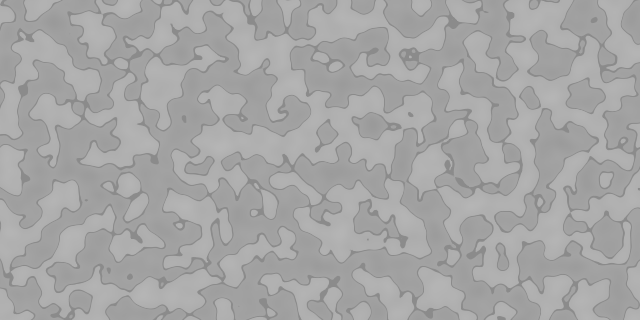
This texture is drawn by a Shadertoy shader. Its source:

```glsl
// Two greys of softly shaded, winding patches, parted by thin dark contours.
// Layered gradient noise gives a height field; its sign picks the patch grey
// and a narrow band around zero draws the contour, widening at flat saddles.

const float CELLS_PER_HEIGHT = 10.5;
const float CONTOUR_HALF_WIDTH = 0.034;
const float SHADING = 0.045;

const vec3 MID_GREY = vec3(0.637);
const vec3 LIGHT_GREY = vec3(0.682);
const vec3 CONTOUR_GREY = vec3(0.545);

// Unit vector with a pseudo-random direction for a lattice point
vec2 randomDirection(vec2 cell) {
    vec3 p = fract(cell.xyx * vec3(0.1031, 0.1030, 0.0973));
    p += dot(p, p.yzx + 33.33);
    float angle = 6.28318 * fract((p.x + p.y) * p.z);
    return vec2(cos(angle), sin(angle));
}

// Slope contribution of one lattice corner
float corner(vec2 cell, vec2 local, vec2 offset) {
    return dot(randomDirection(cell + offset), local - offset);
}

// Smooth gradient noise, roughly -0.7 to 0.7
float gradientNoise(vec2 p) {
    vec2 cell = floor(p);
    vec2 f = fract(p);
    vec2 w = f * f * f * (f * (f * 6.0 - 15.0) + 10.0);
    float low = mix(corner(cell, f, vec2(0, 0)), corner(cell, f, vec2(1, 0)), w.x);
    float high = mix(corner(cell, f, vec2(0, 1)), corner(cell, f, vec2(1, 1)), w.x);
    return mix(low, high, w.y);
}

// Octaves are shifted so that their lattice points do not coincide
float layeredNoise(vec2 p, int octaves, float gain) {
    float sum = 0.0;
    float amplitude = 1.0;
    for (int i = 0; i < octaves; i++) {
        sum += amplitude * gradientNoise(p);
        p = p * 2.0 + vec2(17.37, 9.61);
        amplitude *= gain;
    }
    return sum;
}

// Coverage of the band |height| < halfWidth, softened by the pixel footprint
float contourBand(float height, float halfWidth, float footprint) {
    float soft = 0.5 * footprint;
    return 1.0 - smoothstep(halfWidth - soft, halfWidth + soft, abs(height));
}

void mainImage(out vec4 fragColor, in vec2 fragCoord) {
    vec2 uv = fragCoord / iResolution.y;
    vec2 p = uv * CELLS_PER_HEIGHT + vec2(40.3, 71.7);

    float height = layeredNoise(p, 2, 0.65);
    float footprint = max(fwidth(height), 1e-4);

    // Patch greys with soft inner shading
    float side = smoothstep(-0.5 * footprint, 0.5 * footprint, height);
    vec3 color = mix(MID_GREY, LIGHT_GREY, side);
    float blotches = gradientNoise(p * 1.3 + vec2(5.2, 31.8));
    color += SHADING * (0.7 * height + 0.4 * blotches);

    // Dark contour over the boundary
    float line = contourBand(height, CONTOUR_HALF_WIDTH, footprint);
    color = mix(color, CONTOUR_GREY, line);

    fragColor = vec4(color, 1.0);
}
```
